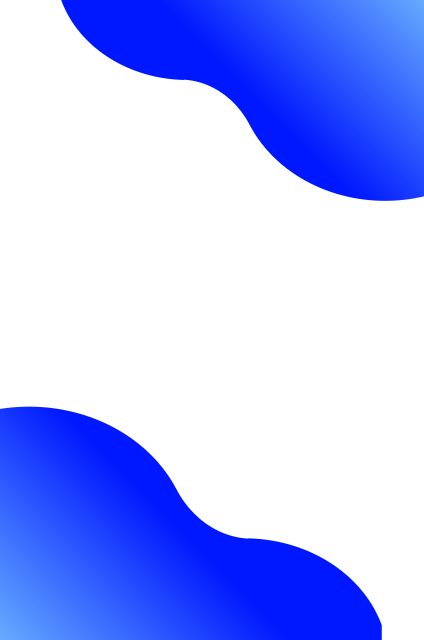
Write a Shadertoy shader that draws this background.

```glsl
// Two wavy blue gradient blobs in opposite corners of a white page.

// Lengths are in page heights; the page is PAGE_WIDTH wide.
const float PAGE_WIDTH = 0.6667;
const vec3 PAPER = vec3(1.0);
const vec3 DEEP_BLUE = vec3(0.0, 0.095, 1.0);
const vec3 LIGHT_BLUE = vec3(0.40, 0.67, 1.0);

// Outline: a large crest, a trough and a small crest, each an elliptic arc.
const vec2 CREST_APEX = vec2(0.0456, 0.3646);
const vec2 CREST_RADII = vec2(0.2546, 0.2201);
const vec2 TROUGH_APEX = vec2(0.3971, 0.1582);
const vec2 TROUGH_RADII = vec2(0.1398, 0.1602);
const vec2 SHOULDER_APEX = vec2(0.3841, 0.1589);
const vec2 SHOULDER_RADII = vec2(0.2266, 0.1940);
const float TROUGH_START = 0.2773;
const float SHOULDER_START = 0.3906;
const float RIGHT_EDGE = 0.6003;

const float FADE_LENGTH = 0.456;

// The upper blob is the lower one turned half round and shrunk.
const vec2 UPPER_APEX = vec2(0.6055, 0.6862);
const float UPPER_SCALE = 0.918;

// Height and slope of an elliptic arc; bend is 1 for a crest, -1 for a trough.
vec2 arc(float x, vec2 apex, vec2 radii, float bend) {
    float d = (x - apex.x) / radii.x;
    float c = sqrt(max(1.0 - d * d, 1e-3));
    return vec2(apex.y - bend * radii.y * (1.0 - c),
                -bend * radii.y * d / (radii.x * c));
}

// Approximate signed distance to the blob, positive inside.
float blobDistance(vec2 p) {
    vec2 outline = arc(p.x, SHOULDER_APEX, SHOULDER_RADII, 1.0);
    if (p.x < TROUGH_START) {
        outline = arc(p.x, CREST_APEX, CREST_RADII, 1.0);
    } else if (p.x < SHOULDER_START) {
        outline = arc(p.x, TROUGH_APEX, TROUGH_RADII, -1.0);
    }
    float below = (outline.x - p.y) / sqrt(1.0 + outline.y * outline.y);
    return min(below, RIGHT_EDGE - p.x);
}

// Lays a blob over the base colour, fading diagonally from its corner.
vec3 paintBlob(vec3 base, vec2 p, float pixel) {
    float fade = clamp((p.x + p.y) / FADE_LENGTH, 0.0, 1.0);
    vec3 blue = mix(LIGHT_BLUE, DEEP_BLUE, fade);
    float coverage = clamp(blobDistance(p) / pixel + 0.5, 0.0, 1.0);
    return mix(base, blue, coverage);
}

void mainImage(out vec4 fragColor, in vec2 fragCoord) {
    vec2 p = fragCoord / iResolution.xy * vec2(PAGE_WIDTH, 1.0);
    float pixel = 1.0 / iResolution.y;

    vec2 upper = CREST_APEX + (UPPER_APEX - p) / UPPER_SCALE;
    vec3 color = paintBlob(PAPER, p, pixel);
    color = paintBlob(color, upper, pixel / UPPER_SCALE);

    fragColor = vec4(color, 1.0);
}
```
